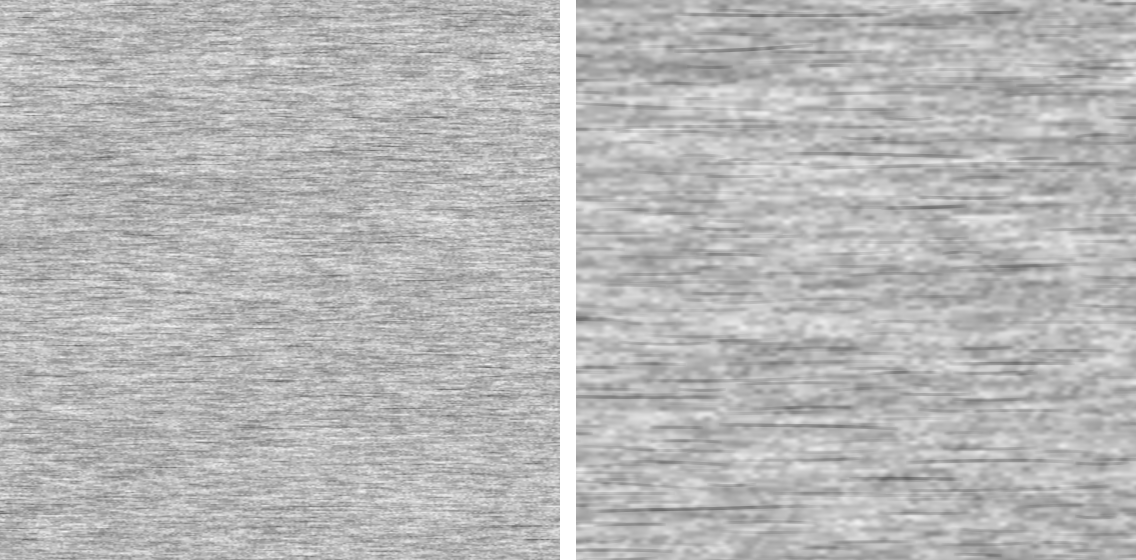
Left, the full canvas; right, a detail of the centre.
Give the GLSL for this texture, as a WebGL 2 fragment shader.

```glsl
#version 300 es
precision highp float;
// Pale grey brushed grain: dense fine horizontal fibres with thin dark cracks.

uniform vec2 u_resolution;
out vec4 fragColor;

float hash(vec2 p, float seed) {
    vec3 q = fract(vec3(p.xyx + seed * 17.3) * vec3(0.1031, 0.1030, 0.0973));
    q += dot(q, q.yzx + 33.33);
    return fract((q.x + q.y) * q.z);
}

// One row of smooth random values, shifted so that rows never line up.
float rowNoise(float x, float row, float seed) {
    x += 40.0 * hash(vec2(row, 7.0), seed);
    float cell = floor(x);
    float blend = smoothstep(0.0, 1.0, x - cell);
    return mix(hash(vec2(cell, row), seed), hash(vec2(cell + 1.0, row), seed), blend);
}

// Staggered streak noise, centred on zero.
float streaks(vec2 p, float seed) {
    float row = floor(p.y);
    float blend = smoothstep(0.0, 1.0, p.y - row);
    return mix(rowNoise(p.x, row, seed), rowNoise(p.x, row + 1.0, seed), blend) - 0.5;
}

// Tapered, slightly bowed strokes scattered one per cell; returns darkness.
float cracks(vec2 p, vec2 cells, float share, float halfWidth, float tilt, float pixel, float seed) {
    vec2 home = floor(p * cells);
    float dark = 0.0;
    for (int j = -1; j <= 1; j++) {
        for (int i = -1; i <= 1; i++) {
            vec2 id = home + vec2(i, j);
            if (hash(id, seed) > share) continue;
            vec2 centre = (id + vec2(hash(id, seed + 1.0), hash(id, seed + 2.0))) / cells;
            vec2 d = p - centre;
            float halfLength = mix(0.2, 0.6, hash(id, seed + 3.0)) / cells.x;
            float along = d.x / halfLength;
            float lean = 2.0 * hash(id, seed + 4.0) - 1.0;
            float bow = hash(id, seed + 5.0) - 0.5;
            float across = abs(d.y - tilt * lean * lean * lean * d.x
                               - 0.002 * bow * along * along);
            float taper = max(0.0, 1.0 - along * along);
            float cover = clamp((halfWidth - across) / pixel + 0.5, 0.0, 1.0);
            float strength = mix(0.25, 1.0, hash(id, seed + 6.0));
            dark = max(dark, cover * sqrt(taper) * strength);
        }
    }
    return dark;
}

void main() {
    vec2 uv = gl_FragCoord.xy / u_resolution;
    float pixel = 1.0 / u_resolution.y;

    // Gentle waviness of the grain direction
    vec2 p = uv;
    p.y += 0.004 * streaks(uv * vec2(5.0, 9.0), 1.0);
    p.y += 0.0015 * streaks(uv * vec2(16.0, 40.0), 2.0);

    // Faint patches, then fibres from long to short
    float tone = 0.726;
    tone += 0.035 * streaks(uv * vec2(3.0, 7.0), 3.0);
    tone += 0.03 * streaks(p * vec2(6.0, 28.0), 4.0);
    tone += 0.045 * streaks(p * vec2(9.0, 90.0), 5.0);
    tone += 0.15 * streaks(p * vec2(16.0, 235.0), 6.0);
    tone += 0.17 * streaks(p * vec2(55.0, 290.0), 7.0);
    tone += 0.17 * streaks(p * vec2(200.0, 370.0), 8.0);

    // Cracks: many short, fewer medium, rare long slanting hairlines
    float dark = 0.14 * cracks(p, vec2(17.0, 170.0), 0.65, 0.0009, 0.03, pixel, 11.0);
    dark = max(dark, 0.21 * cracks(p, vec2(9.0, 75.0), 0.4, 0.001, 0.04, pixel, 21.0));
    dark = max(dark, 0.15 * cracks(p, vec2(4.0, 18.0), 0.25, 0.0008, 0.25, pixel, 31.0));

    fragColor = vec4(vec3(clamp(tone - dark, 0.0, 1.0)), 1.0);
}
```
